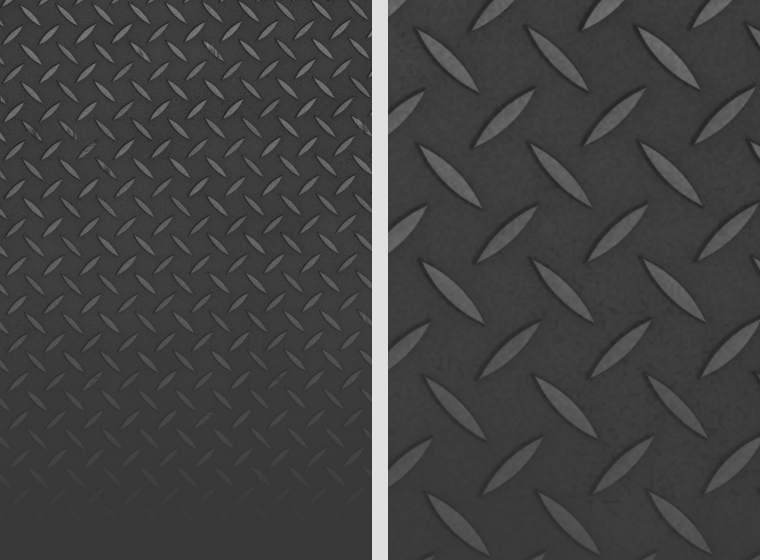
Left, the full canvas; right, a detail of the centre.
A Shadertoy shader for this texture:

```glsl
#define ORIGIN vec2(0.1053, 0.1169)    // canvas width = 1
#define ACROSS vec2(0.10014, 0.00033)  // step from bar to bar
#define UPWARD vec2(-0.00176, 0.10353) // step from row to row
#define TWIST vec2(-0.000176, 0.000118) // slight perspective of the plate
#define BAR_HALF_LENGTH 0.0408
#define BAR_HALF_WIDTH 0.0074
#define SHADOW_SHIFT vec2(-0.0022, 0.0007)
#define DAMAGE_RATE 0.055
#define STEEL_LOW 0.218
#define STEEL_HIGH 0.244
#define FACE_GAIN 0.215

float hash(vec2 p) {
    vec3 q = fract(vec3(p.xyx) * 0.1031);
    q += dot(q, q.yzx + 33.33);
    return fract((q.x + q.y) * q.z);
}

float noise(vec2 p) {
    vec2 i = floor(p), f = fract(p);
    f = f * f * (3.0 - 2.0 * f);
    return mix(mix(hash(i), hash(i + vec2(1, 0)), f.x),
               mix(hash(i + vec2(0, 1)), hash(i + vec2(1, 1)), f.x), f.y);
}

float fbm(vec2 p) {
    float sum = 0.0, amp = 0.5;
    for (int i = 0; i < 4; i++) {
        sum += amp * noise(p);
        p = p * 2.07 + 17.3;
        amp *= 0.5;
    }
    return sum;
}

vec2 rotate(vec2 p, float a) {
    float c = cos(a), s = sin(a);
    return vec2(c * p.x + s * p.y, c * p.y - s * p.x);
}

// Grid index to canvas position, and back by iteration
vec2 gridToPlate(vec2 g) {
    return ORIGIN + ACROSS * g.x + UPWARD * g.y + TWIST * g.x * g.y;
}

vec2 plateToGrid(vec2 p) {
    mat2 toGrid = inverse(mat2(ACROSS, UPWARD));
    vec2 g = vec2(0.0);
    for (int i = 0; i < 5; i++) g = toGrid * (p - ORIGIN - TWIST * g.x * g.y);
    return g;
}

// Signed distance to a pointed lens lying along x
float lens(vec2 p, float halfLen, float halfWid) {
    float radius = (halfLen * halfLen + halfWid * halfWid) / (2.0 * halfWid);
    float drop = radius - halfWid;
    p = abs(p);
    bool nearTip = (p.x - halfLen) * drop > p.y * halfLen;
    return nearTip ? length(p - vec2(halfLen, 0.0))
                   : length(p + vec2(0.0, drop)) - radius;
}

void mainImage(out vec4 fragColor, in vec2 fragCoord) {
    vec2 p = fragCoord / iResolution.x;
    float height = fragCoord.y / iResolution.y;
    float px = 1.0 / iResolution.x;

    // Relief sinks into haze towards the bottom
    float relief = smoothstep(0.0, 0.6, height) * mix(0.65, 1.0, height);
    float gleam = relief * mix(0.5, 1.0, height);

    // Plate: faint stains, fine grain and small pits
    float shade = mix(STEEL_LOW, STEEL_HIGH, smoothstep(0.0, 0.55, height));
    float grain = noise(p * 330.0) - 0.5;
    shade += relief * (0.040 * (fbm(p * 9.0) - 0.47) + 0.030 * grain);
    float pits = smoothstep(0.68, 0.88, noise(p * 260.0 + 9.0));
    shade -= 0.030 * relief * pits * smoothstep(0.45, 0.65, fbm(p * 5.0 + 40.0));

    // Two interleaved sets of bars with opposite slant
    vec2 grid = plateToGrid(p);
    for (int k = 0; k < 2; k++) {
        float set = float(k);
        vec2 id = floor(grid - 0.5 * set + 0.5);
        vec2 local = p - gridToPlate(id + 0.5 * set);
        float rnd = hash(id + 61.0 + 37.0 * set);
        float slant = mix(-0.795, 0.765, set) + 0.03 * (rnd - 0.5);
        float halfLen = BAR_HALF_LENGTH * mix(1.0, 0.95, set);
        float halfWid = BAR_HALF_WIDTH * (0.94 + 0.12 * rnd);
        vec2 along = rotate(local, slant);
        float d = lens(along, halfLen, halfWid);
        float ds = lens(rotate(local - SHADOW_SHIFT, slant), halfLen, halfWid);

        // Soft halo and contact shadow
        shade -= relief * 0.034 * exp(-max(d, 0.0) / 0.0065);
        shade -= relief * 0.068 * (1.0 - smoothstep(0.0, 0.0036, ds));

        // Brushed face, brighter towards the lit side
        float lit = clamp(along.y / halfWid, -1.0, 1.0) * mix(1.0, -1.0, set);
        float face = STEEL_HIGH + gleam * FACE_GAIN * (0.9 + 0.14 * lit
                   + 0.25 * (rnd - 0.5) + 0.35 * grain);
        face = mix(shade, face, smoothstep(0.0, 0.2, height));

        // Dents torn across a few bars
        float damaged = step(hash(id + 11.0 + 91.0 * set), DAMAGE_RATE);
        float tear = noise(vec2(along.x * 130.0 + along.y * 160.0, along.y * 45.0) + rnd * 90.0);
        float gouge = damaged * smoothstep(0.42, 0.62, tear)
                    * smoothstep(-0.6, 0.2, along.x / halfLen);
        face -= gleam * 0.17 * gouge;

        float edge = 0.6 * px + 0.0006;
        shade = mix(shade, face, 1.0 - smoothstep(-edge, edge, d + 0.0004));

        // Scuffs beside the damaged bars
        float scuff = damaged * smoothstep(0.66, 0.8, tear) * exp(-max(d, 0.0) / 0.004);
        shade += relief * 0.08 * scuff;
    }

    fragColor = vec4(vec3(clamp(shade, 0.0, 1.0)), 1.0);
}
```
